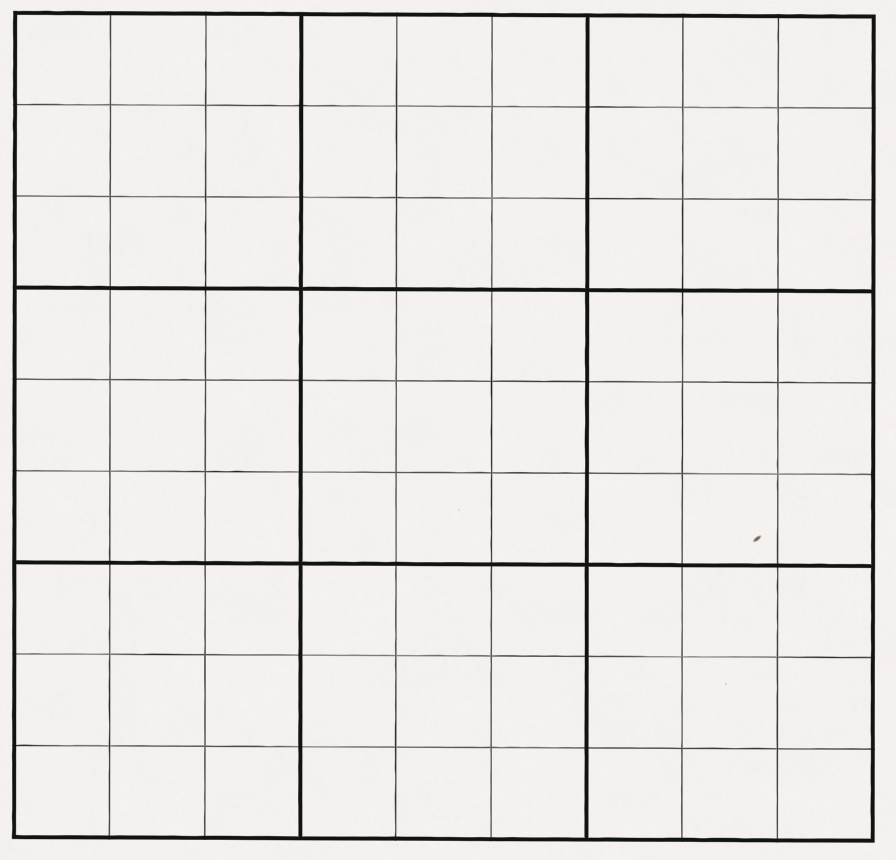
Reproduce this pattern procedurally as a Shadertoy shader.

```glsl
const float CELLS = 9.0;
const float BLOCK = 3.0;
const float CELL_SIZE = 0.10648;
const float BOLD_HALF = 0.0023;
const float THIN_HALF = 0.00075;
const vec3 PAPER = vec3(0.957, 0.943, 0.933);
const vec3 BOLD_INK = vec3(0.065, 0.075, 0.06);
const vec3 THIN_INK = vec3(0.13, 0.13, 0.12);

float hash(vec2 p) {
    return fract(sin(dot(p, vec2(127.1, 311.7))) * 43758.5453);
}

float noise(vec2 p) {
    vec2 i = floor(p);
    vec2 f = fract(p);
    f = f * f * (3.0 - 2.0 * f);
    float low = mix(hash(i), hash(i + vec2(1.0, 0.0)), f.x);
    float high = mix(hash(i + vec2(0.0, 1.0)), hash(i + vec2(1.0, 1.0)), f.x);
    return mix(low, high, f.y);
}

// Share of a filter window of the given size covered by a stroke
float strokeCoverage(float offset, float halfWidth, float window) {
    float upper = min(offset + halfWidth, 0.5 * window);
    float lower = max(offset - halfWidth, -0.5 * window);
    return clamp((upper - lower) / window, 0.0, 1.0);
}

// Ruled lines across one axis: x is bold coverage, y is thin coverage
vec2 ruledLines(float across, float along, vec2 scale, float wear, float seed, float window) {
    float index = clamp(floor(across + 0.5), 0.0, CELLS);
    float bold = 1.0 - step(0.5, mod(index, BLOCK));
    float wobble = noise(vec2(along * 9.0, index + seed)) - 0.5;
    float fade = noise(vec2(along * 1.3 + 4.0, index * 7.0 + seed));
    float halfWidth = mix(THIN_HALF * (1.0 + 0.3 * wobble), BOLD_HALF * (1.0 + 0.08 * wobble), bold);
    float offset = (across - index) * scale.x + wobble * 0.0003;
    float coverage = strokeCoverage(offset, halfWidth, window);
    float endDistance = (abs(along - 0.5 * CELLS) - 0.5 * CELLS) * scale.y - BOLD_HALF;
    coverage *= clamp(0.5 - endDistance / window, 0.0, 1.0);
    return coverage * vec2(bold, (1.0 - bold) * (1.0 - wear * fade));
}

// Soft slanted fleck
float fleck(vec2 p, vec2 radius, float angle, float window) {
    float c = cos(angle);
    float s = sin(angle);
    vec2 q = vec2(c * p.x + s * p.y, c * p.y - s * p.x);
    float d = (length(q / radius) - 1.0) * min(radius.x, radius.y);
    return clamp(0.5 - d / window, 0.0, 1.0);
}

vec3 paperColor(vec2 uv, vec2 p) {
    float grain = noise(p * 320.0) - 0.5;
    float mottling = noise(p * 28.0) - 0.5;
    vec3 tone = PAPER + 0.010 * grain + 0.006 * mottling;
    return tone + vec3(0.004, 0.0, -0.002) * (uv.x - 0.5);
}

void mainImage(out vec4 fragColor, in vec2 fragCoord) {
    vec2 uv = fragCoord / iResolution.xy;
    float aspect = iResolution.x / iResolution.y;
    vec2 p = vec2(uv.x * aspect, uv.y);
    float window = 1.25 / iResolution.y;

    // Slightly skewed grid, counted from the upper left
    float down = 1.0 - uv.y;
    vec2 grid = vec2(uv.x - 0.0169 + 0.0013 * down, down - 0.0149 - 0.0045 * uv.x) / CELL_SIZE;
    vec2 cell = CELL_SIZE * vec2(aspect, 1.0);

    vec2 columns = ruledLines(grid.x, grid.y, cell, 0.2, 3.0, window);
    vec2 rows = ruledLines(grid.y, grid.x, cell.yx, 0.45, 41.0, window);
    vec2 ink = max(columns, rows);

    vec3 color = paperColor(uv, p);
    color = mix(color, THIN_INK, ink.y);
    color = mix(color, BOLD_INK, ink.x);

    // Stray flecks on the paper
    vec2 chip = p - vec2(0.845 * aspect, 0.3735);
    color = mix(color, vec3(0.36, 0.33, 0.28), 0.85 * fleck(chip, vec2(0.0048, 0.0019), 0.65, window));
    vec2 dotA = p - vec2(0.810 * aspect, 0.205);
    vec2 dotB = p - vec2(0.512 * aspect, 0.407);
    float dots = fleck(dotA, vec2(0.0011), 0.0, window) + fleck(dotB, vec2(0.0009), 0.0, window);
    color = mix(color, vec3(0.6, 0.59, 0.57), 0.4 * dots);

    fragColor = vec4(color, 1.0);
}
```
